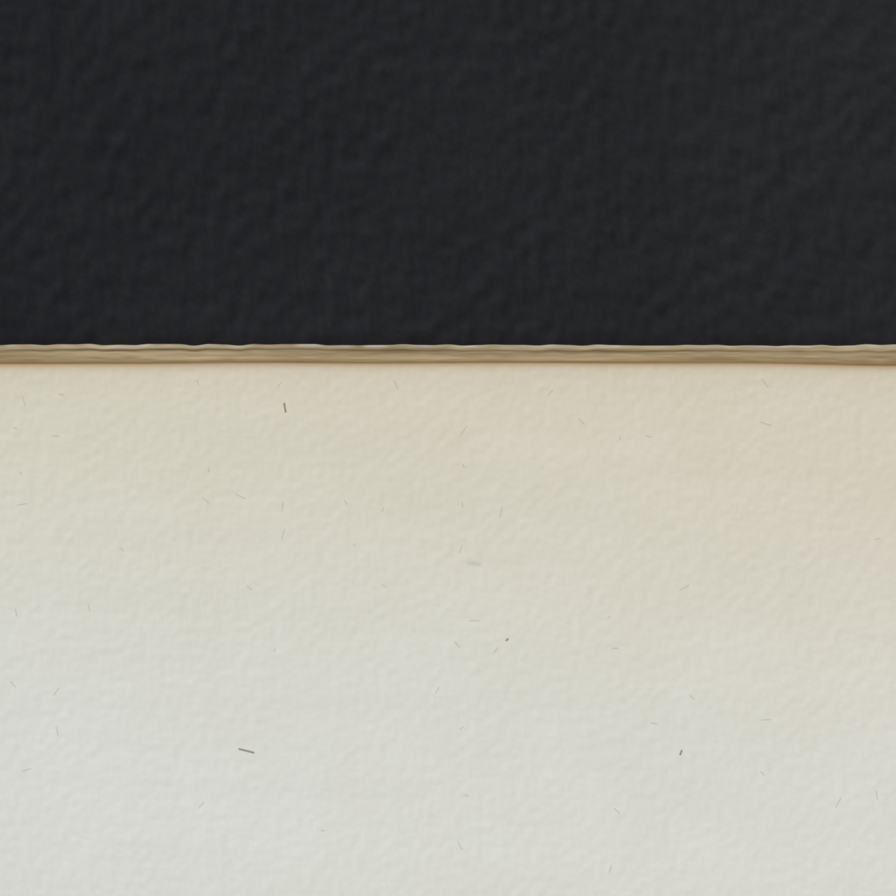
Write a Shadertoy shader that draws this texture.

```glsl
const float BOARD_TOP = 0.6155;
const float BOARD_BOTTOM = 0.5945;

float hash(vec2 p) {
    return fract(sin(dot(p, vec2(127.1, 311.7))) * 43758.5453);
}

float noise(vec2 p) {
    vec2 cell = floor(p);
    vec2 f = fract(p);
    f = f * f * (3.0 - 2.0 * f);
    float low = mix(hash(cell), hash(cell + vec2(1.0, 0.0)), f.x);
    float high = mix(hash(cell + vec2(0.0, 1.0)), hash(cell + vec2(1.0)), f.x);
    return mix(low, high, f.y);
}

float fbm(vec2 p) {
    float sum = 0.0;
    float weight = 0.5;
    for (int i = 0; i < 4; i++) {
        sum += weight * noise(p);
        p = mat2(1.6, 1.2, -1.2, 1.6) * p + 7.3;
        weight *= 0.5;
    }
    return sum / 0.9375;
}

// Slope of a noise field lit from the upper left
float relief(vec2 p, vec2 lightStep) {
    return fbm(p + lightStep) - fbm(p - lightStep);
}

float segment(vec2 p, vec2 a, vec2 b) {
    vec2 ab = b - a;
    float t = clamp(dot(p - a, ab) / dot(ab, ab), 0.0, 1.0);
    return length(p - a - ab * t);
}

// Soft stroke centred on the origin
float fibre(vec2 p, float angle, float halfLength, float width, float blur) {
    vec2 d = halfLength * vec2(cos(angle), sin(angle));
    return 1.0 - smoothstep(width - blur, width + blur, segment(p, -d, d));
}

vec3 leather(vec2 uv) {
    vec3 base = mix(vec3(0.134, 0.139, 0.149), vec3(0.153, 0.158, 0.167), uv.x);
    float bumps = relief(uv * vec2(75.0, 62.0), vec2(-0.22, 0.28));
    float fine = noise(uv * 310.0) - 0.5;
    float cloud = fbm(uv * 6.0) - 0.5;
    return base + bumps * 0.045 + fine * 0.008 + cloud * 0.016;
}

vec3 paper(vec2 uv) {
    float fade = smoothstep(0.6, 0.08, uv.y - 0.08 * (0.5 - uv.x));
    vec3 warm = mix(vec3(0.825, 0.810, 0.740), vec3(0.825, 0.800, 0.730), uv.x);
    vec3 cool = mix(vec3(0.838, 0.845, 0.820), vec3(0.845, 0.842, 0.805), uv.x);
    vec3 color = mix(warm, cool, fade);
    float grain = relief(uv * 130.0, vec2(-0.25, 0.3));
    float bands = noise(uv * vec2(5.0, 42.0)) - 0.5;
    float mottle = fbm(uv * 18.0) - 0.5;
    color += grain * 0.034 + bands * 0.007;
    return color + mottle * vec3(0.010, 0.014, 0.022);
}

// Faint fibres, at most one in each cell
float scatteredFibres(vec2 uv, float density, float blur) {
    vec2 cell = floor(uv * density);
    vec2 offset = 0.25 + 0.5 * vec2(hash(cell + 3.1), hash(cell + 8.7));
    vec2 p = uv - (cell + offset) / density;
    float present = step(0.8, hash(cell + 17.3));
    float size = mix(0.001, 0.006, hash(cell + 5.9));
    return present * fibre(p, 6.283 * hash(cell), size, 0.0007, blur);
}

// Larger specks: centre, angle, half length
float specks(vec2 uv, float blur) {
    vec4 marks[4] = vec4[4](
        vec4(0.318, 0.545, 1.75, 0.0045),
        vec4(0.275, 0.162, -0.25, 0.0080),
        vec4(0.760, 0.160, 1.20, 0.0020),
        vec4(0.566, 0.286, 0.80, 0.0008));
    float ink = 0.0;
    for (int i = 0; i < 4; i++) {
        ink = max(ink, fibre(uv - marks[i].xy, marks[i].z, marks[i].w, 0.0010, blur));
    }
    return ink;
}

vec3 boardEdge(vec2 uv, float height) {
    float layers = noise(vec2(uv.x * 9.0, height * 7.0));
    float streaks = noise(vec2(uv.x * 55.0, height * 10.0 + 20.0));
    vec3 color = mix(vec3(0.52, 0.45, 0.33), vec3(0.73, 0.66, 0.53), layers * 0.65 + streaks * 0.35);
    float seam = exp(-pow((height - 0.66 - 0.08 * noise(vec2(uv.x * 6.0, 4.0))) / 0.07, 2.0));
    color *= 1.0 - 0.22 * seam;
    color = mix(color, vec3(0.48, 0.37, 0.24), 0.65 * smoothstep(0.28, 0.0, height));
    float rim = smoothstep(0.78, 0.95, height) * noise(vec2(uv.x * 80.0, 9.0));
    return mix(color, vec3(0.76, 0.73, 0.68), rim * 0.85);
}

void mainImage(out vec4 fragColor, in vec2 fragCoord) {
    vec2 uv = fragCoord / iResolution.xy;
    float blur = 1.0 / iResolution.y;

    // Paper with its fibres and the stain below the board
    vec3 color = paper(uv);
    color = mix(color, vec3(0.60, 0.56, 0.46), 0.28 * scatteredFibres(uv, 24.0, blur));
    color = mix(color, vec3(0.42, 0.40, 0.33), 0.65 * specks(uv, blur));
    color = mix(color, vec3(0.66, 0.67, 0.63), 0.4 * fibre(uv - vec2(0.529, 0.371), -0.2, 0.005, 0.002, 0.003));
    float bottom = BOARD_BOTTOM + 0.0016 * (noise(vec2(uv.x * 7.0, 2.0)) - 0.5) - 0.002 * smoothstep(0.8, 1.0, uv.x);
    float below = max(bottom - uv.y, 0.0);
    color = mix(color, vec3(0.62, 0.48, 0.33), 0.75 * exp(-below / 0.0035));
    color -= vec3(0.02, 0.03, 0.04) * exp(-below / 0.03);

    // Layered board edge, then the dark leather above
    float top = BOARD_TOP + 0.0022 * (noise(vec2(uv.x * 60.0, 1.0)) - 0.5) - 0.0006 * uv.x;
    float height = (uv.y - bottom) / (top - bottom);
    color = mix(color, boardEdge(uv, height), smoothstep(-blur, blur, uv.y - bottom));
    vec3 cover = leather(uv) * (1.0 - 0.18 * exp(-max(uv.y - top, 0.0) / 0.006));
    color = mix(color, cover, smoothstep(-blur, blur, uv.y - top));
    fragColor = vec4(clamp(color, 0.0, 1.0), 1.0);
}
```
